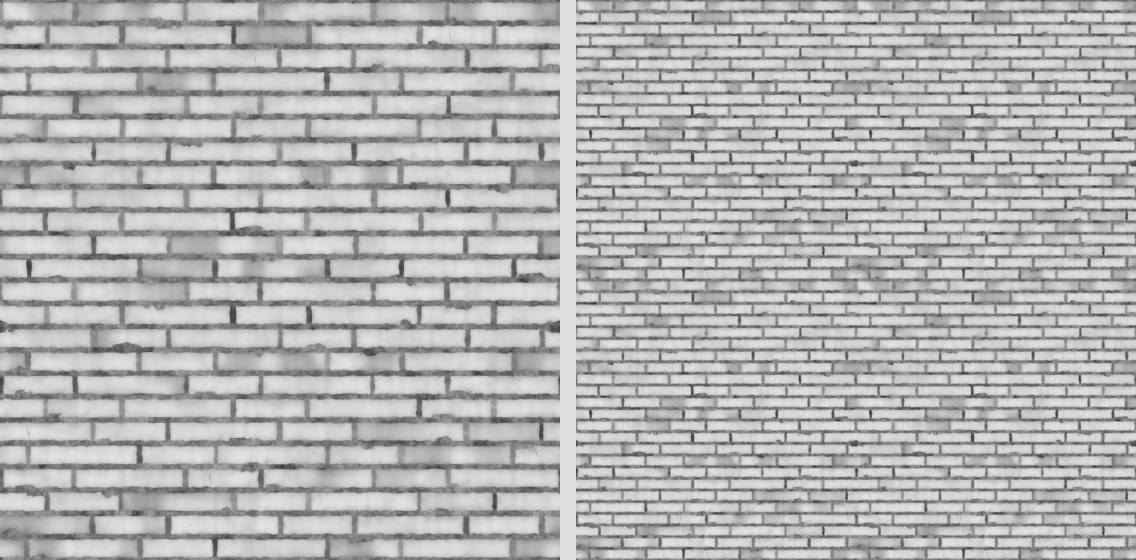
Left, the tile; right, the same tile 2 across and 2 down.
Give the GLSL for this texture map, as a Shadertoy shader.

```glsl
const float ROWS = 24.0;          // courses down; one course is one unit
const float PAIRS = 3.0;          // short + long brick pairs across
const float SHORT_SHARE = 0.4;    // short brick's share of a pair
const float ROW_SHIFT = 0.25;     // shift of each course, in pairs
const float BED_HALF = 0.115;     // half height of the bed joints
const float JOINT_HALF = 0.11;    // half width of the upright joints
const float JOINT_JITTER = 0.05;
const float CORNER = 0.05;
const float ROUGHNESS = 0.10;
const float SOFTNESS = 0.02;
const float CHIP_CHANCE = 0.40;
const float STAIN_CHANCE = 0.24;
const float CRACK_CHANCE = 0.08;
const float BRICK_TONE = 0.868;
const float MORTAR_TONE = 0.50;
const float JOINT_DARK = 0.24;
const float JOINT_LIGHT = 0.60;
const float PAIR_LEN = ROWS / PAIRS;

float hash(vec2 p) {
    vec3 q = fract(p.xyx * 0.1031);
    q += dot(q, q.yzx + 33.33);
    return fract((q.x + q.y) * q.z);
}

// Value noise with a whole number of cells across the canvas
float noise(vec2 uv, vec2 cells) {
    vec2 p = uv * cells;
    vec2 i = floor(p), f = fract(p);
    f = f * f * (3.0 - 2.0 * f);
    vec2 a = mod(i, cells), b = mod(i + 1.0, cells);
    return mix(mix(hash(a), hash(vec2(b.x, a.y)), f.x),
               mix(hash(vec2(a.x, b.y)), hash(b), f.x), f.y);
}

float fbm(vec2 uv, vec2 cells) {
    float sum = 0.0, weight = 0.5;
    for (int i = 0; i < 4; i++) {
        sum += weight * noise(uv, cells);
        cells *= 2.0;
        weight *= 0.5;
    }
    return sum / 0.9375;
}

vec2 wrapKey(float id, float row) {
    return vec2(mod(id, 2.0 * PAIRS), row);
}

// Centre and half width of an upright joint
vec2 jointSpan(float id, float row) {
    vec2 key = wrapKey(id, row);
    float x = (floor(id * 0.5) + mod(id, 2.0) * SHORT_SHARE) * PAIR_LEN;
    return vec2(x + JOINT_JITTER * (2.0 * hash(key + 11.0) - 1.0),
                JOINT_HALF * mix(0.75, 1.1, hash(key + 23.0)));
}

float roundBox(vec2 p, vec2 halfSize, float radius) {
    vec2 d = abs(p) - halfSize + radius;
    return length(max(d, 0.0)) + min(max(d.x, d.y), 0.0) - radius;
}

// Small dark pits scattered on a wrapping grid
float pits(vec2 uv, float cells) {
    vec2 p = uv * cells, id = mod(floor(p), cells);
    vec2 spot = 0.2 + 0.6 * vec2(hash(id + 3.0), hash(id + 71.0));
    float radius = 0.03 + 0.05 * hash(id + 37.0);
    float dist = length(fract(p) - spot);
    return step(0.9, hash(id + 53.0)) * (1.0 - smoothstep(radius * 0.4, radius + 0.06, dist));
}

void mainImage(out vec4 fragColor, in vec2 fragCoord) {
    vec2 uv = fragCoord / iResolution.xy;
    uv.y = 1.0 - uv.y;
    vec2 p = uv * ROWS;
    float pixel = ROWS / iResolution.y;

    // Brick lookup
    float row = floor(p.y);
    float x = p.x - row * ROW_SHIFT * PAIR_LEN;
    float along = x / PAIR_LEN;
    float id = 2.0 * floor(along) + step(SHORT_SHARE, fract(along));
    vec2 key = wrapKey(id, row);
    vec2 left = jointSpan(id, row), right = jointSpan(id + 1.0, row);
    float x0 = left.x + left.y, x1 = right.x - right.y;
    vec2 halfSize = vec2(0.5 * (x1 - x0), 0.5 - BED_HALF);
    vec2 q = vec2(x - 0.5 * (x0 + x1), fract(p.y) - 0.5);

    // Worn outline, with a bite out of some bricks
    float rough = fbm(uv, vec2(84.0)) - 0.5;
    float inside = -roundBox(q, halfSize, CORNER) + ROUGHNESS * rough;
    float chipSide = hash(key + 41.0) < 0.75 ? 1.0 : -1.0;
    vec2 chipAt = vec2((2.0 * hash(key + 47.0) - 1.0) * halfSize.x, chipSide * halfSize.y);
    vec2 chipSize = vec2(mix(0.2, 0.6, hash(key + 59.0)), mix(0.07, 0.17, hash(key + 61.0)));
    float chip = (length((q - chipAt) / chipSize) - 1.0) * chipSize.y + 0.25 * rough;
    if (hash(key + 67.0) < CHIP_CHANCE) inside = min(inside, chip);
    float soft = max(SOFTNESS + 0.045 * noise(uv, vec2(48.0)), pixel * 0.7);
    float cover = smoothstep(-soft, soft, inside);

    // Brick face: clouds, grimy rim, stains, pits and hairline cracks
    float face = BRICK_TONE + 0.025 * (hash(key + 5.0) - 0.5);
    face -= 0.06 * smoothstep(0.42, 0.8, fbm(uv, vec2(18.0, 24.0)));
    face -= 0.15 * exp(-max(inside, 0.0) / 0.09);
    face -= 0.035 * smoothstep(0.15, -0.35, q.y) * noise(uv, vec2(30.0, 24.0));
    face += 0.04 * (noise(uv, vec2(96.0, 12.0)) - 0.5) + 0.03 * rough;
    float stain = smoothstep(0.3, 0.85, noise(uv + hash(key + 7.0), vec2(20.0, 12.0)));
    face -= 0.17 * stain * step(hash(key + 13.0), STAIN_CHANCE);
    face -= 0.08 * pits(uv, 60.0);
    float crackX = q.x - (1.4 * hash(key + 17.0) - 0.7) * halfSize.x - 0.25 * q.y - 0.25 * rough;
    float crack = (1.0 - smoothstep(0.0, max(0.025, pixel), abs(crackX)))
                * (1.0 - smoothstep(0.1, 0.3, abs(q.y)));
    face -= 0.14 * crack * step(hash(key + 19.0), CRACK_CHANCE);

    // Mortar: blotchy, grainy beds, uprights each with their own tone
    float grain = noise(uv, vec2(240.0)) - 0.5;
    float mortar = MORTAR_TONE + 0.32 * (fbm(uv, vec2(60.0)) - 0.5) + 0.09 * grain;
    mortar -= 0.13 * smoothstep(0.52, 0.78, fbm(uv + 0.37, vec2(36.0, 48.0)));
    vec2 nearKey = wrapKey(id + step(0.0, q.x), row);
    float upright = 1.0 - smoothstep(0.12, 0.28, min(x - left.x, right.x - x));
    upright *= 1.0 - smoothstep(0.25, 0.48, abs(q.y));
    float jointTone = mix(JOINT_DARK, JOINT_LIGHT, sqrt(hash(nearKey + 29.0))) + 0.2 * rough;
    mortar = mix(mortar, jointTone, upright);

    fragColor = vec4(vec3(clamp(mix(mortar, face, cover), 0.0, 1.0)), 1.0);
}
```
